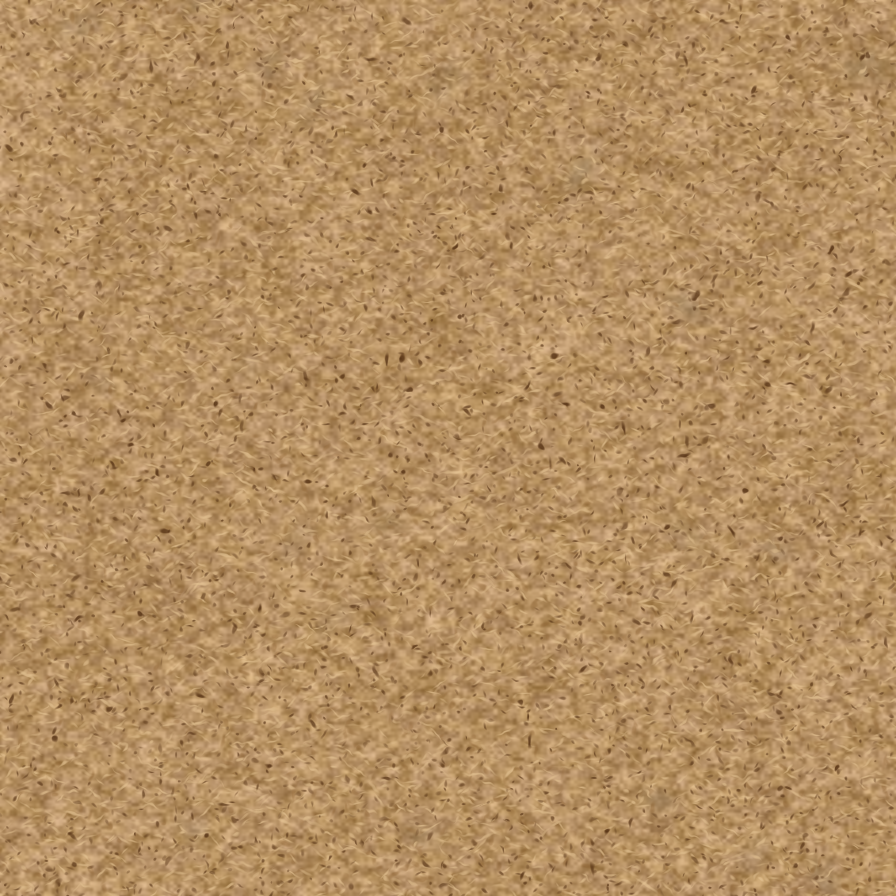
Write a three.js fragment shader that draws this texture.

```glsl
varying vec2 vUv;

const vec3 BOARD = vec3(0.715, 0.568, 0.388);
const vec3 BARK = vec3(0.33, 0.19, 0.075);
const vec3 BROWN_CHIP = vec3(0.55, 0.38, 0.19);
const vec3 PALE_SLIVER = vec3(0.89, 0.76, 0.57);
const vec3 GREY_STAIN = vec3(0.58, 0.49, 0.38);

vec3 hash3(vec2 p) {
  vec3 q = fract(p.xyx * vec3(0.1031, 0.1030, 0.0973));
  q += dot(q, q.yxz + 33.33);
  return fract((q.xxy + q.yzz) * q.zyx);
}

float valueNoise(vec2 p) {
  vec2 cell = floor(p);
  vec2 f = fract(p);
  f = f * f * (3.0 - 2.0 * f);
  float low = mix(hash3(cell).x, hash3(cell + vec2(1.0, 0.0)).x, f.x);
  float high = mix(hash3(cell + vec2(0.0, 1.0)).x, hash3(cell + 1.0).x, f.x);
  return mix(low, high, f.y);
}

float centredNoise(vec2 uv, vec2 frequency, float seed) {
  return valueNoise(uv * frequency + seed) - 0.5;
}

vec2 rotate(vec2 p, float angle) {
  float c = cos(angle);
  float s = sin(angle);
  return vec2(c * p.x + s * p.y, c * p.y - s * p.x);
}

// Coverage of scattered elongated chips; halfSize and softness in canvas units
float chips(vec2 uv, float cells, vec2 halfSize, float density,
            float maxTilt, float softness, float seed) {
  vec2 home = floor(uv * cells);
  float coverage = 0.0;
  for (int y = -1; y <= 1; y++) {
    for (int x = -1; x <= 1; x++) {
      vec2 cell = home + vec2(float(x), float(y));
      vec3 place = hash3(cell + seed);
      vec3 look = hash3(cell + seed + 71.7);
      vec2 size = halfSize * mix(vec2(0.5, 0.65), vec2(1.3, 1.2), look.xy);
      vec2 offset = uv - (cell + place.xy) / cells;
      vec2 local = rotate(offset, (place.z * 2.0 - 1.0) * maxTilt);
      float edge = (length(local / size) - 1.0) * size.y;
      float shape = 1.0 - smoothstep(-softness, softness, edge);
      float present = step(look.z, density);
      float strength = mix(0.4, 1.0, fract(look.z * 57.0));
      coverage = max(coverage, shape * present * strength);
    }
  }
  return coverage;
}

// Pressed wood dust, from broad mottling down to fine grit
float dustTone(vec2 uv) {
  return 0.030 * centredNoise(uv, vec2(14.0, 18.0), 5.0)
       + 0.080 * centredNoise(uv, vec2(62.0, 78.0), 23.0)
       + 0.150 * centredNoise(uv, vec2(125.0, 165.0), 47.0)
       + 0.140 * centredNoise(uv, vec2(235.0, 275.0), 91.0);
}

void main() {
  // Bend the domain slightly so chips lose their perfect outlines
  vec2 warp = vec2(centredNoise(vUv, vec2(170.0), 11.0),
                   centredNoise(vUv, vec2(170.0), 67.0));
  vec2 uv = vUv + 0.003 * warp;

  vec3 color = BOARD + dustTone(vUv);
  color.b -= 0.05 * centredNoise(vUv, vec2(75.0, 95.0), 131.0);

  // Rare blurred grey stains
  float stain = chips(uv, 9.0, vec2(0.022, 0.014), 0.14, 1.2, 0.012, 19.0);
  stain *= 0.3 + 0.7 * valueNoise(vUv * 110.0);
  color = mix(color, GREY_STAIN, 0.55 * stain);

  // Brown chips and pale, mostly horizontal slivers
  float brown = chips(uv, 80.0, vec2(0.0050, 0.0024), 0.32, 1.57, 0.0015, 37.0);
  color = mix(color, BROWN_CHIP, 0.45 * brown);
  float pale = chips(uv, 95.0, vec2(0.0052, 0.0013), 0.50, 0.9, 0.0010, 53.0);
  color = mix(color, PALE_SLIVER, 0.70 * pale);
  float longPale = chips(uv, 40.0, vec2(0.0095, 0.0014), 0.18, 0.6, 0.0010, 83.0);
  color = mix(color, PALE_SLIVER, 0.75 * longPale);

  // Dark bark specks, small and large
  float specks = chips(uv, 115.0, vec2(0.0026, 0.0014), 0.27, 1.57, 0.0010, 101.0);
  color = mix(color, BARK, 0.68 * specks);
  float bark = chips(uv, 48.0, vec2(0.0046, 0.0021), 0.13, 1.57, 0.0011, 149.0);
  color = mix(color, BARK, 0.85 * bark);

  gl_FragColor = vec4(clamp(color, 0.0, 1.0), 1.0);
}
```
